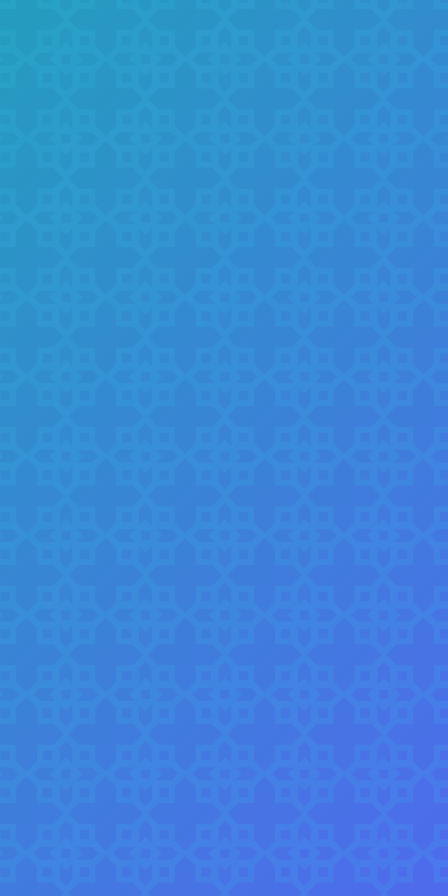
Write a Shadertoy shader that draws this pattern.

```glsl
// All pattern lengths are in half cells; CELL and ANCHOR are in canvas widths.
const float CELL = 0.1773;
const vec2 ANCHOR = vec2(0.502, 1.159);
const float SQUARE_HALF = 0.735;
const float DIAMOND_REACH = 1.06;
const float HOLE_CENTRE = 0.47;
const float HOLE_HALF = 0.118;
const float CORE_HALF = 0.115;
const float ARROW_HALF = 0.16;
const float ARROW_TIP = 0.82;
const float ARROW_NOTCH = 0.42;
const float LINE_OPACITY = 0.14;
const vec3 TEAL = vec3(0.14, 0.615, 0.745);
const vec3 INDIGO = vec3(0.31, 0.415, 0.93);
const vec3 LINE_TINT = vec3(0.22, 0.78, 0.95);

float boxDistance(vec2 p, float halfSize) {
    vec2 d = abs(p) - halfSize;
    return max(d.x, d.y);
}

float diamondDistance(vec2 p, float reach) {
    return (abs(p.x) + abs(p.y) - reach) * inversesqrt(2.0);
}

// Outward arrow with a notched tail
float arrowDistance(vec2 p) {
    float ends = max(diamondDistance(p, ARROW_TIP), -diamondDistance(p, ARROW_NOTCH));
    return max(ends, abs(p.y) - ARROW_HALF);
}

// Eight-pointed star with its cut-outs
float starDistance(vec2 p) {
    vec2 q = abs(p);
    vec2 folded = vec2(max(q.x, q.y), min(q.x, q.y));
    float star = min(boxDistance(q, SQUARE_HALF), diamondDistance(q, DIAMOND_REACH));
    float holes = min(boxDistance(q, CORE_HALF), boxDistance(q - HOLE_CENTRE, HOLE_HALF));
    holes = min(holes, arrowDistance(folded));
    return max(star, -holes);
}

void mainImage(out vec4 fragColor, in vec2 fragCoord) {
    vec2 uv = fragCoord / iResolution.x;
    float canvasHeight = iResolution.y / iResolution.x;

    // Diagonal gradient from upper left to lower right
    float blend = (uv.x + canvasHeight - uv.y) / (1.0 + canvasHeight);
    vec3 colour = mix(TEAL, INDIGO, blend);

    // Repeated star lattice
    vec2 cell = 2.0 * fract((uv - ANCHOR) / CELL + 0.5) - 1.0;
    float pixel = 2.0 / (CELL * iResolution.x);
    float lines = 1.0 - smoothstep(-0.6 * pixel, 0.6 * pixel, starDistance(cell));
    colour = mix(colour, LINE_TINT, lines * LINE_OPACITY);

    fragColor = vec4(colour, 1.0);
}
```
